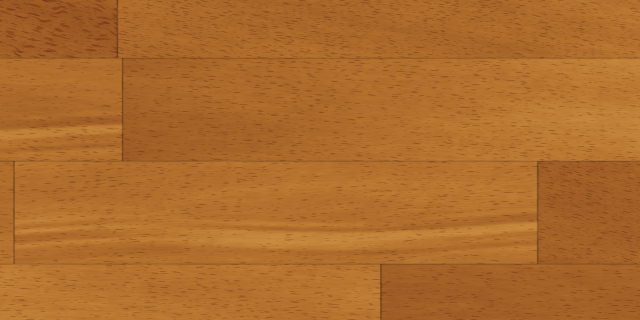
A WebGL 1 fragment shader for this texture:

```glsl
precision highp float;
uniform vec2 u_resolution;

float hash(vec2 p) {
  return fract(sin(dot(p, vec2(127.1, 311.7))) * 43758.5);
}

float noise(vec2 p) {
  vec2 i = floor(p), f = fract(p);
  f = f * f * (3.0 - 2.0 * f);
  return mix(mix(hash(i), hash(i + vec2(1.0, 0.0)), f.x),
             mix(hash(i + vec2(0.0, 1.0)), hash(i + 1.0), f.x), f.y);
}

float fbm(vec2 p) {
  float sum = 0.0, amp = 0.5;
  for (int i = 0; i < 4; i++) {
    sum += amp * noise(p);
    p = p * 2.03 + 7.3;
    amp *= 0.5;
  }
  return sum;
}

// Short dark dashes, one jittered ellipse per grid cell
float pores(vec2 p, vec2 cell, float density, float soft) {
  vec2 g = p / cell;
  g.x += 0.7 * hash(vec2(floor(g.y), 3.0));
  vec2 id = floor(g);
  vec2 d = fract(g) - 0.5;
  d -= 0.3 * (vec2(hash(id + 4.1), hash(id + 9.7)) - 0.5);
  d.x /= mix(0.15, 0.34, hash(id + 2.6));
  d.y /= 0.22;
  float edge = 0.35 + soft / cell.y;
  return step(hash(id + 6.3), density) * (1.0 - smoothstep(1.0 - edge, 1.0 + edge, length(d)));
}

float line(float dist, float width, float px) {
  return 1.0 - smoothstep(width - 0.5 * px, width + px, abs(dist));
}

vec3 woodColor(float tone) {
  vec3 dark = vec3(0.60, 0.34, 0.14);
  vec3 amber = vec3(0.70, 0.435, 0.175);
  vec3 honey = vec3(0.80, 0.55, 0.25);
  return tone < 0.5 ? mix(dark, amber, tone * 2.0) : mix(amber, honey, tone * 2.0 - 1.0);
}

void main() {
  float px = 1.0 / u_resolution.y;
  vec2 p = gl_FragCoord.xy * px;

  // Staggered planks: four rows, each with its own joint offset
  float rowPos = (p.y - 0.1745) / 0.3216 + 1.0;
  float row = floor(rowPos), v = fract(rowPos);
  vec4 pick = vec4(equal(vec4(row), vec4(0.0, 1.0, 2.0, 3.0)));
  float along = (p.x - dot(pick, vec4(1.19, 0.044, 0.383, 0.367))) / 1.636;
  float plank = floor(along), u = fract(along);
  float before = step(plank, -0.5), after = step(0.5, plank);
  float middle = 1.0 - before - after;
  float flecked = pick.w * before;

  // Base tone and lengthwise drift of each plank
  float tone = dot(pick, vec4(0.10, 0.56, 0.20, 0.38)) + u * dot(pick, vec4(0.35, 0.0, 0.62, 0.16));
  tone = mix(tone, dot(pick, vec4(0.60, 0.46, 0.46, 0.16)), before);
  tone = mix(tone, 0.20, after);

  // Grain coordinates, tilted and shifted per plank
  float slope = dot(pick, vec4(0.04, -0.03, 0.07, 0.14));
  slope = mix(slope, 0.22, max(after, flecked));
  vec2 q = p + vec2(row * 3.7 + plank * 5.3, row * 1.9 + plank * 2.7);
  q.y += slope * p.x + 0.02 * (noise(q * vec2(2.0, 5.0)) - 0.5);

  // Broad figure and fine fibres
  tone += 0.50 * (fbm(q * vec2(1.5, 9.0)) - 0.47);
  tone += 0.22 * (fbm(q * vec2(9.0, 90.0)) - 0.47);
  tone += 0.16 * (noise(q * vec2(40.0, 260.0)) - 0.5);

  // Growth bands in the striped planks
  float striped = pick.y * middle + pick.z * before;
  float bandY = v - 0.27 - 0.10 * (u - 0.5) * middle - 0.04 * sin(u * 7.0);
  float bands = noise(vec2(u * 2.0, bandY * 22.0 + 30.0)) - 0.56;
  tone += striped * 0.75 * bands * exp(-bandY * bandY * 28.0);

  // Pores at two scales, clustered by noise
  float cluster = smoothstep(0.25, 0.75, noise(q * vec2(3.0, 9.0) + 20.0));
  float density = dot(pick, vec4(0.35, 0.30, 0.36, 0.55)) + 0.25 * after;
  float dashes = pores(q, vec2(0.040, 0.0085), density * (0.4 + 0.6 * cluster), 0.3 * px);
  dashes += 0.6 * pores(q + 0.37, vec2(0.026, 0.0062), density, 0.3 * px);
  float flecks = pores(q + 0.02 * noise(q * 30.0), vec2(0.065, 0.017), 0.75, 0.3 * px);

  vec3 color = woodColor(clamp(tone, -0.15, 1.1));
  color *= 1.0 - vec3(0.13, 0.18, 0.20) * min(dashes, 1.2);
  color *= 1.0 - vec3(0.12, 0.22, 0.24) * flecks * flecked;

  // Faint long seams and darker end joints
  float longSeam = line(min(v, 1.0 - v) * 0.3216, 0.0012, px);
  float endJoint = line(min(u, 1.0 - u) * 1.636, 0.0014, px);
  float wear = 0.5 + 0.5 * noise(p * vec2(14.0, 30.0));
  color *= 1.0 - 0.20 * longSeam * wear;
  color *= 1.0 - 0.42 * endJoint * wear;

  gl_FragColor = vec4(color, 1.0);
}
```
